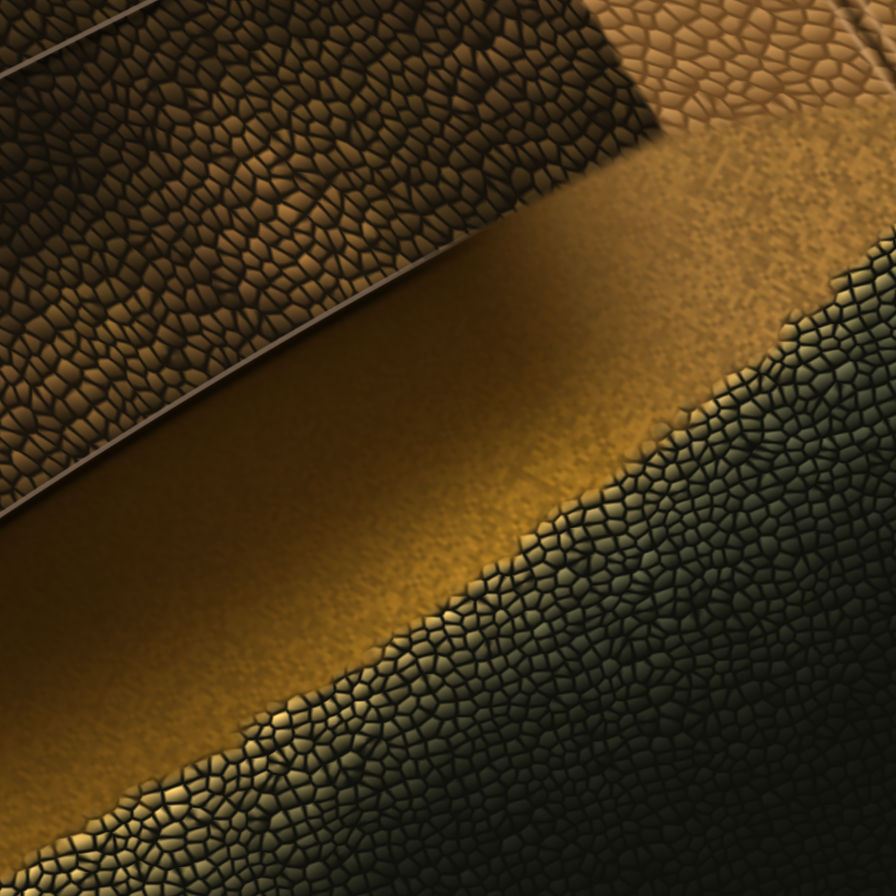
A Shadertoy shader for this texture:

```glsl
// Macro view of a smooth golden leather strip running diagonally between pebbled hides.
// Two curves bound the strip; Voronoi domes shaded by a slanted light make the grain,
// and soft glows place the gold sheen, the tan corner and the deep shadow.

const float GRAIN_SCALE = 54.0;
const float GRAIN_WARP = 0.010;
const float SEAM_WIDTH = 0.0028;
const vec2 LIGHT_DIR = vec2(-0.45, 0.89);
const vec2 CORNER = vec2(0.745, 0.850);
const vec3 CREASE = vec3(0.065, 0.055, 0.035);
const vec3 BROWN = vec3(0.235, 0.145, 0.030);
const vec3 GOLD = vec3(0.610, 0.430, 0.120);
const vec3 TAN = vec3(0.600, 0.430, 0.200);
const vec3 PALE_GOLD = vec3(0.900, 0.730, 0.390);
const vec3 SLATE = vec3(0.290, 0.300, 0.220);
const vec3 NIGHT = vec3(0.060, 0.064, 0.042);
const vec3 THREAD = vec3(0.470, 0.390, 0.320);

vec2 hash2(vec2 p) {
    vec3 q = fract(p.xyx * vec3(0.1031, 0.1030, 0.0973));
    q += dot(q, q.yzx + 33.33);
    return fract((q.xx + q.yz) * q.zy);
}

float noise(vec2 p) {
    vec2 i = floor(p), f = fract(p);
    f = f * f * (3.0 - 2.0 * f);
    float low = mix(hash2(i).x, hash2(i + vec2(1, 0)).x, f.x);
    float high = mix(hash2(i + vec2(0, 1)).x, hash2(i + vec2(1, 1)).x, f.x);
    return mix(low, high, f.y);
}

mat2 rotate(float a) {
    float c = cos(a), s = sin(a);
    return mat2(c, s, -s, c);
}

// Shaded pebbles: dark creases between cells, one lit flank on each dome
float pebbles(vec2 p, float angle, vec2 stretch) {
    mat2 turn = rotate(angle);
    p += GRAIN_WARP * (vec2(noise(p * 17.0), noise(p * 17.0 + 40.0)) - 0.5);
    vec2 q = (turn * p) * GRAIN_SCALE * stretch;
    vec2 cell = floor(q), toCenter = vec2(0);
    float nearest = 9.0, second = 9.0;
    for (int y = -1; y <= 1; y++)
    for (int x = -1; x <= 1; x++) {
        vec2 c = cell + vec2(x, y);
        vec2 v = c + 0.15 + 0.7 * hash2(c) - q;
        float d = length(v);
        if (d < nearest) { second = nearest; nearest = d; toCenter = v; }
        else second = min(second, d);
    }
    float dome = smoothstep(0.0, 0.42, second - nearest);
    float flank = 0.58 - 0.85 * dot(toCenter, turn * LIGHT_DIR);
    return dome * clamp(flank, 0.0, 1.2);
}

float glow(vec2 p, vec2 center, float angle, vec2 size) {
    vec2 q = rotate(-angle) * (p - center) / size;
    return exp(-dot(q, q));
}

float upperEdge(float x) {
    float seam = 0.425 + 0.66 * x - 0.12 * x * x;
    float shelf = CORNER.y + 0.16 * (x - CORNER.x);
    return x < CORNER.x ? seam : shelf;
}

float lowerEdge(float x) {
    return 0.02 + 0.51 * x + 0.21 * x * x;
}

// Dark hide above the seam, with a raking glow
vec3 darkHide(vec2 p) {
    float lit = 0.34 + 0.62 * glow(p, vec2(0.33, 0.77), -0.85, vec2(0.18, 0.10));
    lit += 0.42 * glow(p, vec2(0.05, 0.57), 0.55, vec2(0.22, 0.12));
    lit += 0.28 * glow(p, vec2(0.54, 0.94), 0.3, vec2(0.15, 0.09));
    lit -= 0.14 * glow(p, vec2(0.05, 0.80), 0.5, vec2(0.18, 0.08));
    float ridged = pebbles(p, 0.75, vec2(0.68, 1.18));
    vec3 sheen = mix(vec3(0.53, 0.35, 0.19), vec3(0.64, 0.46, 0.19), noise(p * 9.0));
    vec3 col = CREASE + sheen * lit * ridged * (0.75 + 0.5 * noise(p * 30.0));
    return col + vec3(0.045, 0.030, 0.012) * lit;
}

// Light hide in the top right, with two slanting folds
vec3 tanHide(vec2 p) {
    float ripple = pebbles(p, 0.35, vec2(0.62, 1.15));
    vec3 col = mix(vec3(0.36, 0.23, 0.10), vec3(0.75, 0.55, 0.31), 0.15 + 0.85 * ripple);
    float across = p.x - 0.925 - (1.0 - p.y) * 0.70;
    float folds = exp(-pow(across / 0.005, 2.0)) + exp(-pow((across - 0.035) / 0.005, 2.0));
    col = mix(col, vec3(0.80, 0.62, 0.42), 0.6 * min(folds, 1.0));
    return col * (1.0 - 0.45 * exp(-pow((across - 0.015) / 0.008, 2.0)));
}

// Smooth strip: brown core, gold lower lip, tan right end
vec3 goldStrip(vec2 p, float above, float below) {
    float lip = exp(-pow(max(above, 0.0) / 0.115, 2.0));
    float sheen = lip * (0.62 + 0.42 * glow(p, vec2(0.56, 0.41), 0.7, vec2(0.25, 0.14)));
    vec3 col = mix(BROWN, GOLD, sheen);
    col = mix(col, TAN, 0.92 * smoothstep(0.48, 0.74, 0.8 * p.x + 0.4 * (p.y - 0.5)));
    float shade = exp(-max(below, 0.0) / 0.045) * (1.0 - smoothstep(0.45, 0.65, p.x));
    col *= 1.0 - 0.42 * shade;
    col *= 1.0 - 0.18 * glow(p, vec2(0.0, 0.30), 0.5, vec2(0.22, 0.10));
    float fine = noise(rotate(0.5) * p * vec2(150.0, 190.0)) - 0.5;
    return col * (1.0 + fine * (0.10 + 0.28 * max(sheen, smoothstep(0.6, 0.9, p.x))));
}

// Pebbled hide below: gilded rim cooling into shadow
vec3 shadowHide(vec2 p, float depth) {
    float d = max(depth, 0.0);
    float gilt = exp(-d * mix(7.0, 30.0, smoothstep(0.1, 0.9, p.x)));
    float reach = exp(-pow(d / mix(0.17, 0.24, p.x), 2.0));
    reach *= 1.0 - 0.55 * glow(p, vec2(0.52, 0.08), 0.5, vec2(0.20, 0.13));
    float grain = pebbles(p, -0.35, vec2(0.95, 1.12));
    vec3 sheen = mix(SLATE, PALE_GOLD, gilt);
    return NIGHT + sheen * grain * (0.08 + 1.05 * reach) * (0.8 + 0.4 * noise(p * 35.0));
}

void mainImage(out vec4 fragColor, in vec2 fragCoord) {
    vec2 p = fragCoord / iResolution.xy;
    float px = 1.2 / iResolution.y;
    float seam = (p.y - upperEdge(p.x)) * 0.86;
    float wobble = 0.022 * (noise(p * 42.0) - 0.5);
    float rim = (p.y - lowerEdge(p.x)) * 0.82;

    // Upper hides meet along a slanting corner edge
    float cornerSide = p.x - CORNER.x + 0.63 * (p.y - CORNER.y);
    vec3 upper = mix(darkHide(p), tanHide(p), smoothstep(-0.006, 0.006, cornerSide + 0.3 * wobble));

    // Strip and lower hide, blended through an uneven rim
    vec3 strip = goldStrip(p, rim, -seam);
    vec3 col = mix(shadowHide(p, -rim), strip, smoothstep(-0.010, 0.016, rim + wobble));
    float softness = mix(px, 0.012, smoothstep(0.45, 0.75, p.x));
    col = mix(col, upper, smoothstep(-softness, softness, seam));

    // Pale seam with a dark gap beneath it
    float seamFade = 1.0 - smoothstep(0.40, 0.58, p.x);
    col *= 1.0 - 0.6 * seamFade * exp(-pow((seam + 0.009) / 0.007, 2.0));
    col = mix(col, THREAD, 0.85 * seamFade * (1.0 - smoothstep(SEAM_WIDTH - px, SEAM_WIDTH + px, abs(seam))));

    // Second seam across the top left corner
    float topSeam = (p.y - 0.915 - 0.50 * p.x) * 0.89;
    col *= 1.0 - 0.5 * exp(-pow((topSeam + 0.008) / 0.007, 2.0));
    col = mix(col, THREAD, 0.85 * (1.0 - smoothstep(SEAM_WIDTH - px, SEAM_WIDTH + px, abs(topSeam))));

    fragColor = vec4(clamp(col, 0.0, 1.0), 1.0);
}
```
